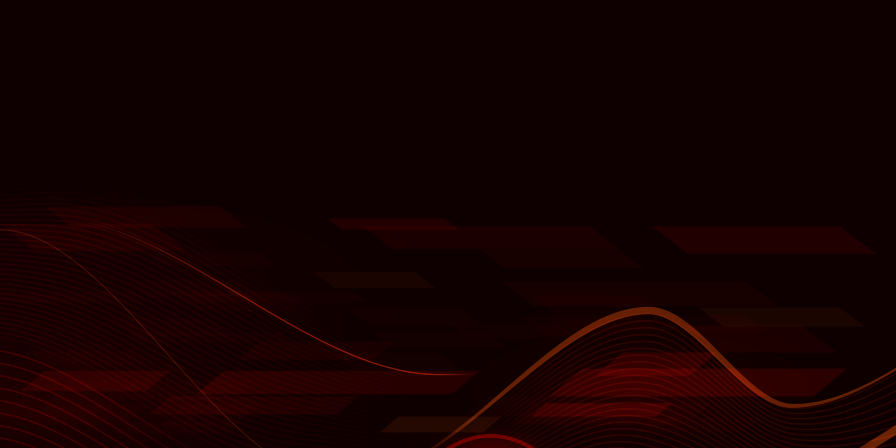
This background is drawn by a WebGL 2 fragment shader. Its source:

```glsl
#version 300 es
precision highp float;
// Dark red backdrop: slanted translucent panels under fans of fine wavy lines,
// with a few glowing orange strokes. Curves are chains of smooth ramps and
// each fan is a fract() repeat of the space between two such curves.
uniform vec2 u_resolution;
out vec4 outColor;

const vec3 BASE = vec3(0.056, 0.0, 0.0);
const vec3 RED = vec3(1.0, 0.02, 0.0);
const vec3 BROWN = vec3(1.0, 0.42, 0.04);
const vec3 EMBER = vec3(0.42, 0.09, 0.015);
const vec3 ORANGE = vec3(0.40, 0.15, 0.02);

// Panels as left, right, top, height; a negative strength means brown.
const vec4 HIGH_PANELS[10] = vec4[10](
  vec4(0.73, 0.99, 0.513, 0.026), vec4(0.81, 1.315, 0.495, 0.05),
  vec4(1.455, 1.875, 0.495, 0.062), vec4(0.10, 0.49, 0.539, 0.047),
  vec4(1.07, 1.38, 0.445, 0.044), vec4(0.70, 0.925, 0.393, 0.036),
  vec4(1.12, 1.665, 0.372, 0.055), vec4(1.56, 1.875, 0.313, 0.042),
  vec4(1.53, 1.79, 0.273, 0.06), vec4(0.0, 0.34, 0.50, 0.06));
const float HIGH_STRENGTH[10] = float[10](
  0.07, 0.05, 0.07, 0.05, 0.03, -0.04, 0.035, -0.05, 0.05, 0.05);
const vec4 LOW_PANELS[8] = vec4[8](
  vec4(1.30, 1.89, 0.177, 0.062), vec4(1.39, 1.60, 0.213, 0.052),
  vec4(1.22, 1.50, 0.10, 0.03), vec4(0.50, 1.07, 0.172, 0.052),
  vec4(0.89, 1.12, 0.07, 0.035), vec4(0.10, 0.38, 0.172, 0.045),
  vec4(0.38, 0.80, 0.115, 0.04), vec4(0.58, 0.88, 0.237, 0.04));
const float LOW_STRENGTH[8] = float[8](
  0.11, 0.10, 0.12, 0.09, -0.08, 0.08, 0.06, 0.04);

float hash(float n) { return fract(sin(n * 12.9898) * 43758.547); }

float ramp(float x, float a, float b, float from, float to) {
  return mix(from, to, smoothstep(a, b, x));
}

float glow(vec2 p, vec2 center, vec2 size) {
  vec2 q = (p - center) / size;
  return exp(-dot(q, q));
}

// Soft-edged parallelogram; slant is the sideways shift per unit of descent.
float panel(vec2 p, vec4 box, float slant, float px) {
  float x = p.x - slant * (box.z - p.y);
  vec2 center = vec2(0.5 * (box.x + box.y), box.z - 0.5 * box.w);
  vec2 d = abs(vec2(x, p.y) - center) - 0.5 * vec2(box.y - box.x, box.w);
  vec2 m = 1.0 - smoothstep(vec2(-px), vec2(px), d);
  return m.x * m.y;
}

vec3 tint(float strength) {
  return abs(strength) * (strength < 0.0 ? BROWN : RED);
}

float slope(float f) { return max(length(vec2(dFdx(f), dFdy(f))), 1e-6); }

// Stroke along f = 0, with its half width in canvas units.
float stroke(float f, float halfWidth, float px) {
  float d = abs(f) / slope(f) * px;
  return 1.0 - smoothstep(halfWidth - 0.5 * px, halfWidth + 0.7 * px, d);
}

// Hairlines at every whole step of k.
float fan(float k, float px) {
  float d = abs(fract(k) - 0.5) / slope(k) * px;
  return 1.0 - smoothstep(0.0004, 0.0008 + px, d);
}

void main() {
  float px = 1.0 / u_resolution.y;
  vec2 p = gl_FragCoord.xy * px;
  p.x *= 2.0 * u_resolution.y / u_resolution.x;
  float x = p.x, y = p.y;
  vec3 color = BASE;

  // Hazes behind the wave crests
  color += RED * (0.06 * glow(p, vec2(0.1, 0.1), vec2(0.38, 0.14))
    + 0.07 * glow(p, vec2(1.43, 0.12), vec2(0.23, 0.09))
    + 0.025 * glow(p, vec2(0.15, 0.37), vec2(0.5, 0.15)));

  // Main panels, then a scatter of faint ones
  for (int i = 0; i < 10; i++)
    color += tint(HIGH_STRENGTH[i]) * panel(p, HIGH_PANELS[i], 1.3, px);
  for (int i = 0; i < 8; i++)
    color += tint(LOW_STRENGTH[i]) * panel(p, LOW_PANELS[i], -1.2, px);
  for (float i = 1.0; i < 25.0; i++) {
    float left = 1.6 * hash(i) - 0.1;
    float top = 0.04 + 0.42 * hash(i + 40.0);
    vec4 box = vec4(left, left + 0.15 + 0.3 * hash(i + 80.0), top, 0.02 + 0.03 * hash(i + 120.0));
    color += RED * 0.018 * panel(p, box, top > 0.2 ? 1.3 : -1.2, px);
  }

  // Guide curves
  float leftCrest = ramp(x, 0.10, 0.98, 0.515, 0.164) + 0.1 * pow(max(x - 0.98, 0.0), 2.0);
  float leftEdge = ramp(x, 0.0, 0.75, 0.487, -0.07);
  float leftFloor = ramp(x, -0.05, 0.65, 0.235, -0.06);
  float wave = ramp(x, 0.8, 1.448, -0.06, 0.307)
    - ramp(x, 1.448, 1.77, 0.0, 0.213) + ramp(x, 1.77, 2.37, 0.0, 0.25);
  float waveFloor = -0.12 + 0.2 * glow(vec2(x, 0.0), vec2(1.4, 0.0), vec2(0.3, 1.0));

  // Fans of hairlines
  float t = (y - leftFloor) / (leftCrest - leftFloor);
  float upper = smoothstep(0.0, 0.1, t) * (1.0 - smoothstep(0.95, 1.3, t)) * (1.0 - smoothstep(0.4, 1.0, x));
  color += RED * 0.07 * upper * fan(t * 26.0, px);
  float lower = (1.0 - smoothstep(-0.01, 0.01, y - leftFloor)) * (1.0 - smoothstep(0.2, 0.6, x));
  color += RED * 0.15 * lower * fan((y - leftFloor) * 36.0, px);
  float s = (y - waveFloor) / (wave - waveFloor);
  float under = (1.0 - smoothstep(0.96, 1.0, s)) * smoothstep(1.0, 1.35, x);
  color += vec3(0.10, 0.015, 0.0) * under * fan(s * 15.0, px);

  // Glowing strokes
  float crestFade = smoothstep(0.18, 0.6, x) * (1.0 - smoothstep(0.95, 1.09, x));
  color += EMBER * (0.15 * smoothstep(0.15, 0.25, x) + 0.85 * crestFade)
    * (1.0 - smoothstep(1.0, 1.09, x)) * stroke(y - leftCrest, 0.0014, px);
  color += vec3(0.17, 0.06, 0.01) * stroke(y - leftEdge, 0.001, px);
  float waveWidth = 0.002 + 0.006 * glow(vec2(x, 0.0), vec2(1.45, 0.0), vec2(0.32, 1.0));
  color += ORANGE * 0.8 * smoothstep(0.88, 1.1, x) * stroke(y - wave, waveWidth, px);
  float arc = y - 0.027 + 3.2 * pow(x - 1.095, 2.0);
  color += RED * (0.3 * stroke(arc, 0.004, px) + 0.16 * glow(p, vec2(1.095, 0.0), vec2(0.09, 0.03)));
  color += ORANGE * 0.9 * smoothstep(1.85, 1.95, x) * stroke(y - 0.62 * (x - 1.935), 0.009, px);

  outColor = vec4(color, 1.0);
}
```
